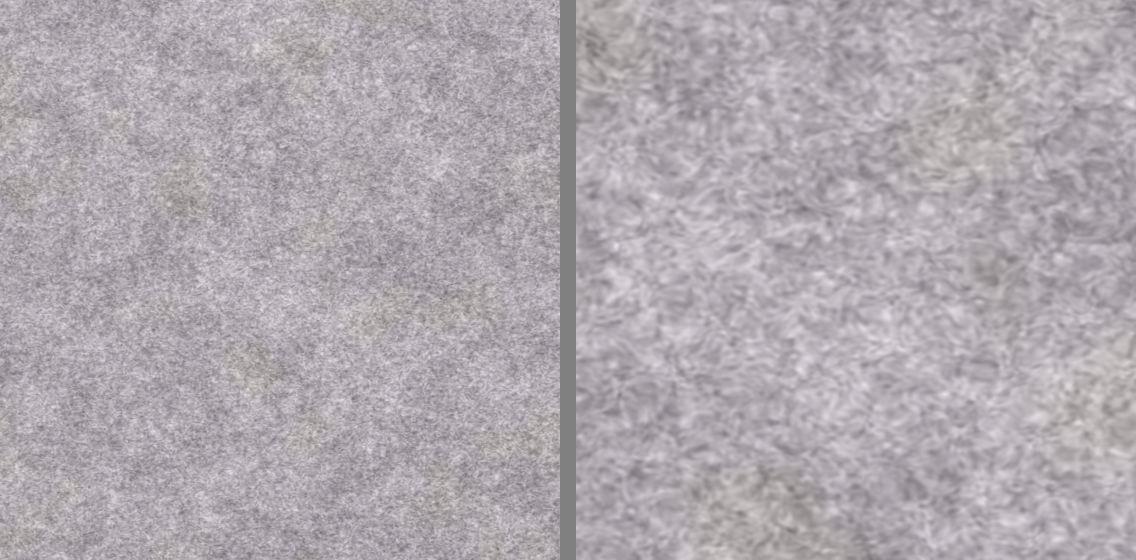
Left, the full canvas; right, a detail of the centre.
A WebGL 2 fragment shader for this texture:

```glsl
#version 300 es
precision highp float;
precision highp int;
// Pressed grey wool felt: cloudy mottling under a mat of fine curled fibres.

uniform vec2 u_resolution;
out vec4 fragColor;

const float TAU = 6.2831853;
const int FIBRE_LAYERS = 7;
const int CLOUD_OCTAVES = 5;
const vec3 WOOL = vec3(0.685, 0.660, 0.688);
const vec3 WARM_SHIFT = vec3(0.004, 0.002, -0.022);

// Integer hash of a lattice cell, from -1 to 1.
float hash(ivec2 cell, int seed) {
    uvec2 q = uvec2(cell) * uvec2(1597u, 3571u);
    uint h = q.x ^ (q.y * 2741u + uint(seed) * 7919u);
    h = (h ^ (h >> 15)) * 0x85ebca6bu;
    h = (h ^ (h >> 13)) * 0xc2b2ae35u;
    h ^= h >> 16;
    return float(h >> 8) / 8388608.0 - 1.0;
}

// Smooth value noise, from -1 to 1.
float noise(vec2 p, int seed) {
    ivec2 cell = ivec2(floor(p));
    vec2 f = fract(p);
    f = f * f * (3.0 - 2.0 * f);
    float low = mix(hash(cell, seed), hash(cell + ivec2(1, 0), seed), f.x);
    float high = mix(hash(cell + ivec2(0, 1), seed), hash(cell + ivec2(1, 1), seed), f.x);
    return mix(low, high, f.y);
}

mat2 rotation(float angle) {
    float c = cos(angle), s = sin(angle);
    return mat2(c, s, -s, c);
}

// Uneven wool density, strongest at the middle scales.
float clouds(vec2 p, float frequency, int seed) {
    float sum = 0.0;
    for (int i = 0; i < CLOUD_OCTAVES; i++) {
        float octave = float(i);
        float weight = 1.0 - 0.13 * abs(octave - 2.5);
        vec2 q = rotation(0.4 + 1.1 * octave) * p;
        sum += weight * weight * noise(q * frequency * exp2(1.07 * octave), seed + i);
    }
    return sum;
}

// Thin streaks in many directions, normalised to the strength of one layer.
float fibres(vec2 p, float along, float across, int seed) {
    float sum = 0.0;
    for (int i = 0; i < FIBRE_LAYERS; i++) {
        float turn = (float(i) + 0.3) / float(FIBRE_LAYERS);
        vec2 q = rotation(0.5 * TAU * turn) * p;
        sum += noise(q * vec2(along, across), seed + i);
    }
    return sum / sqrt(float(FIBRE_LAYERS));
}

void main() {
    vec2 p = gl_FragCoord.xy / u_resolution.y;

    // Mottling, slightly wider than tall
    float density = clouds(p * vec2(0.88, 1.08), 6.0, 11);

    // Curled fibres, leaning towards the horizontal
    vec2 curl = 0.0025 * vec2(noise(p * 60.0, 31), noise(p * 60.0, 32));
    float grain = fibres((p + curl) * vec2(0.85, 1.1), 130.0, 360.0, 41);

    // Faint beige stains
    float warmth = smoothstep(0.1, 0.9, noise(p * 9.0, 61) + 0.5 * noise(p * 24.0, 62));

    vec3 colour = WOOL + 0.037 * density + 0.112 * grain;
    colour += WARM_SHIFT * warmth;
    fragColor = vec4(clamp(colour, 0.0, 1.0), 1.0);
}
```
